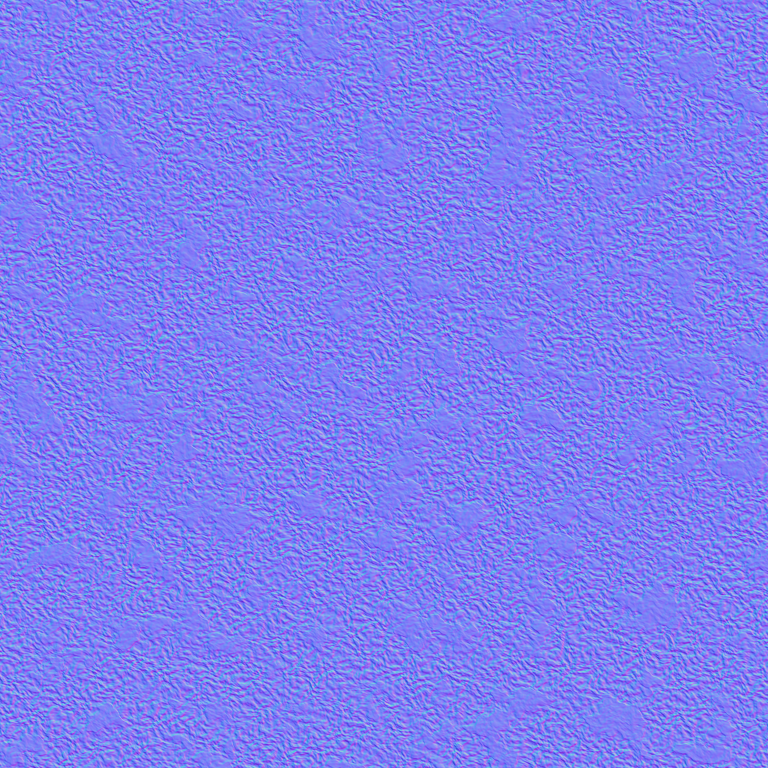
Reproduce this texture map procedurally as a Shadertoy shader.

```glsl
// Tangent-space normal map of fine rough stucco with small worn patches.

const float TAU = 6.28319;
const float GRAIN_TILT = -0.3;                     // long axis falls to the right
const vec2 GRAIN_FREQUENCY = vec2(132.0, 165.0);   // grains are wider than tall
const vec2 PATCH_FREQUENCY = vec2(14.0, 19.0);
const float GRAIN_HEIGHT = 0.0019;
const float RIM_HEIGHT = 0.0007;
const float SWELL_HEIGHT = 0.0008;
const float SAMPLE_STEP = 0.0008;
const vec3 TINT = vec3(0.99, 1.0, 0.968);

float hash(vec2 p) {
    vec3 q = fract(vec3(p.xyx) * 0.1031);
    q += dot(q, q.yzx + 33.33);
    return fract((q.x + q.y) * q.z);
}

// Dot product of a random unit gradient with the offset from its lattice point.
float cornerSlope(vec2 cell, vec2 offset) {
    float angle = TAU * hash(cell);
    return dot(vec2(cos(angle), sin(angle)), offset);
}

float gradientNoise(vec2 p) {
    vec2 cell = floor(p);
    vec2 f = p - cell;
    vec2 blend = f * f * f * (f * (f * 6.0 - 15.0) + 10.0);
    vec2 e = vec2(1.0, 0.0);
    float low = mix(cornerSlope(cell, f),
                    cornerSlope(cell + e.xy, f - e.xy), blend.x);
    float high = mix(cornerSlope(cell + e.yx, f - e.yx),
                     cornerSlope(cell + e.xx, f - e.xx), blend.x);
    return mix(low, high, blend.y);
}

float fbm(vec2 p, int octaves, float gain) {
    float sum = 0.0;
    float amplitude = 1.0;
    for (int i = 0; i < octaves; i++) {
        sum += amplitude * gradientNoise(p);
        p = p * 2.03 + vec2(17.3, 41.7);
        amplitude *= gain;
    }
    return sum;
}

vec2 rotate(vec2 p, float angle) {
    float c = cos(angle);
    float s = sin(angle);
    return vec2(c * p.x + s * p.y, c * p.y - s * p.x);
}

// Crumbs with soft tops and steeper sides.
float grainRelief(vec2 p) {
    return smoothstep(-0.55, 0.55, fbm(p, 2, 0.42)) - 0.5;
}

float stuccoHeight(vec2 uv) {
    vec2 p = rotate(uv, GRAIN_TILT) + 3.0;

    // Bend the grain so that its rows do not run straight.
    float swell = gradientNoise(p * 36.0);
    float bend = gradientNoise(p * 38.0 + 61.0);
    vec2 bent = p + 0.006 * vec2(swell, bend);

    // Ragged patches: rough where the field is high, smoother where it is low.
    float field = fbm(p * PATCH_FREQUENCY, 4, 0.6);
    float roughness = mix(0.3, 1.0, smoothstep(-0.5, 0.1, field));
    float rim = 1.0 - smoothstep(-0.36, -0.22, field);

    return GRAIN_HEIGHT * roughness * grainRelief(bent * GRAIN_FREQUENCY)
         + RIM_HEIGHT * rim
         + SWELL_HEIGHT * swell;
}

// Surface normal from central differences of the height.
vec3 stuccoNormal(vec2 uv, float stepSize) {
    vec2 e = vec2(stepSize, 0.0);
    vec2 slope = vec2(stuccoHeight(uv + e.xy) - stuccoHeight(uv - e.xy),
                      stuccoHeight(uv + e.yx) - stuccoHeight(uv - e.yx));
    return normalize(vec3(-slope / (2.0 * stepSize), 1.0));
}

void mainImage(out vec4 fragColor, in vec2 fragCoord) {
    vec2 uv = fragCoord / iResolution.y;
    vec3 normal = stuccoNormal(uv, SAMPLE_STEP);
    fragColor = vec4((0.5 + 0.5 * normal) * TINT, 1.0);
}
```
